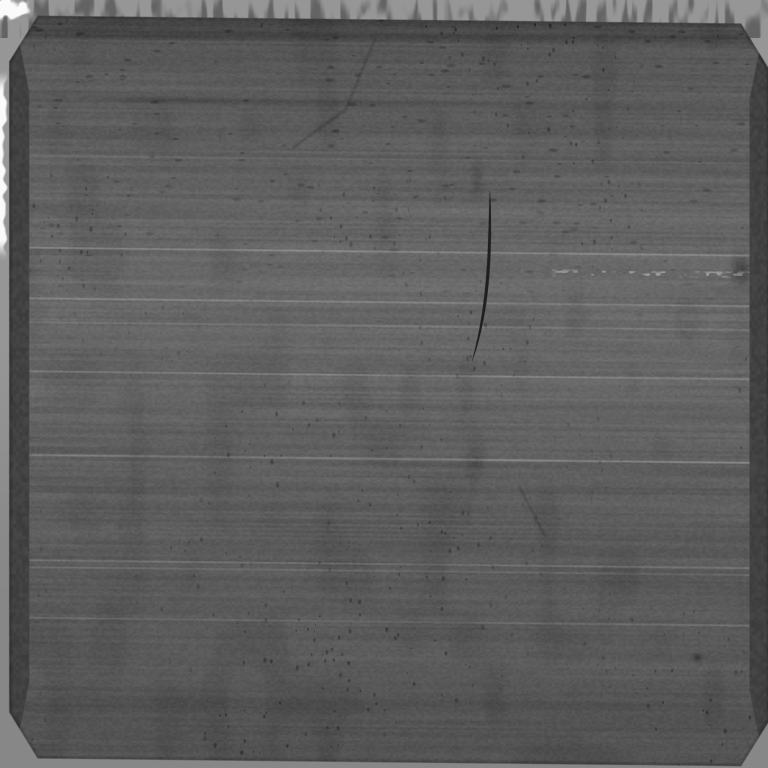
Give the GLSL for this texture, as a WebGL 2 fragment shader.

```glsl
#version 300 es
precision highp float;
uniform vec2 u_resolution;
out vec4 fragColor;

const float TILT = 0.011;
const vec2 PLATE_CENTER = vec2(0.507, 0.4965);
const vec2 PLATE_HALF = vec2(0.495, 0.4835);
const float CHAMFER_START = 0.458;
const vec2 CHAMFER_NORMAL = vec2(0.851, 0.525);
const float SIDE_INNER = 0.469;
const float BACKDROP = 0.59;
const float SIDE_TONE = 0.255;
const float STREAK_GAIN = 0.085;
const float GRAIN_GAIN = 0.04;
const float SPECK_GAIN = 0.10;
const float CRACK_TOP = 0.753;
const float CRACK_LENGTH = 0.224;
const int LINE_COUNT = 9;
// Height and strength of each bright machining line
const vec2 LINES[LINE_COUNT] = vec2[](
  vec2(0.798, 0.04), vec2(0.678, 0.15), vec2(0.612, 0.12),
  vec2(0.581, 0.08), vec2(0.517, 0.13), vec2(0.408, 0.14),
  vec2(0.271, 0.11), vec2(0.262, 0.08), vec2(0.196, 0.08));

float hash(vec2 p) {
  vec3 q = fract(vec3(p.xyx) * 0.1031);
  q += dot(q, q.yzx + 33.33);
  return fract((q.x + q.y) * q.z);
}

float valueNoise(vec2 p) {
  vec2 i = floor(p), f = fract(p);
  f = f * f * (3.0 - 2.0 * f);
  return mix(mix(hash(i), hash(i + vec2(1, 0)), f.x),
             mix(hash(i + vec2(0, 1)), hash(i + vec2(1, 1)), f.x), f.y);
}

// Sparse cellular spots; density is the share of filled cells
float specks(vec2 p, float density) {
  vec2 cell = floor(p);
  float mask = 0.0;
  for (int y = -1; y <= 1; y++)
    for (int x = -1; x <= 1; x++) {
      vec2 id = cell + vec2(x, y);
      vec2 center = id + vec2(hash(id + 17.0), hash(id + 53.0));
      float radius = 0.12 + 0.3 * hash(id + 91.0);
      float filled = step(1.0 - density, hash(id + 7.0));
      mask = max(mask, filled * smoothstep(radius, radius * 0.3, distance(p, center)));
    }
  return mask;
}

float segment(vec2 p, vec2 a, vec2 b) {
  vec2 d = b - a;
  return length(p - a - d * clamp(dot(p - a, d) / dot(d, d), 0.0, 1.0));
}

float blob(vec2 p, vec2 center, vec2 size) {
  vec2 d = (p - center) / size;
  return exp(-dot(d, d));
}

// Broad brightness from the bottom edge to the top edge
float faceTone(float y) {
  float tone = mix(0.325, 0.352, smoothstep(0.08, 0.13, y));
  tone += 0.058 * exp(-pow((y - 0.61) / 0.2, 2.0));
  tone -= 0.01 * smoothstep(0.84, 0.9, y);
  return tone - 0.065 * smoothstep(0.945, 0.957, y);
}

float backdrop(vec2 p) {
  float tone = BACKDROP - 0.06 * smoothstep(0.6, 0.2, p.y);
  float reach = 0.965 + 0.035 * valueNoise(vec2(p.x * 110.0, 3.0));
  float fringe = smoothstep(reach + 0.012, reach - 0.012, p.y - 0.012);
  tone -= 0.2 * fringe * smoothstep(0.35, 0.8, valueNoise(p * vec2(150.0, 25.0)))
        * step(0.95, p.y);
  float ragged = 0.007 * valueNoise(vec2(p.y * 90.0, 8.0));
  float glare = smoothstep(0.002, -0.002, p.x - ragged - 0.003)
              * smoothstep(0.66, 0.69, p.y) * smoothstep(0.91, 0.88, p.y);
  float corner = smoothstep(0.3, 0.6, blob(p, vec2(0.012, 0.99), vec2(0.025, 0.016))
               * (0.5 + valueNoise(p * 130.0)));
  return mix(tone, 0.98, max(glare, corner));
}

float metalFace(vec2 p, vec2 q, float px) {
  float tone = faceTone(q.y);
  // Brushed streaks and grain
  float streak = 0.5 * valueNoise(q * vec2(2.0, 330.0))
               + 0.3 * valueNoise(q * vec2(5.0, 150.0) + 40.0)
               + 0.2 * valueNoise(q * vec2(1.5, 55.0) + 80.0);
  tone += STREAK_GAIN * (streak - 0.5) * mix(0.7, 1.1, smoothstep(0.1, 0.4, q.y));
  tone += GRAIN_GAIN * (valueNoise(p * vec2(300.0, 430.0)) - 0.5);
  // Bright lines
  for (int i = 0; i < LINE_COUNT; i++) {
    float along = 0.6 + 0.5 * valueNoise(vec2(p.x * 9.0, float(i) * 7.0));
    tone += LINES[i].y * along * smoothstep(0.0012 + px, 0.0, abs(q.y - LINES[i].x));
  }
  // Pits and worn patches
  float patches = valueNoise(p * vec2(9.0, 7.0) + 5.0);
  tone -= SPECK_GAIN * specks(q * vec2(130.0, 85.0), 0.10) * smoothstep(0.3, 0.8, patches);
  tone -= 0.07 * specks(q * vec2(48.0, 110.0) + 30.0, 0.12) * smoothstep(0.45, 0.8, q.y);
  tone -= 0.025 * smoothstep(0.55, 0.9, valueNoise(p * vec2(28.0, 12.0)));
  tone -= 0.05 * smoothstep(0.007, 0.0, abs(q.y - 0.872))
        * smoothstep(0.12, 0.2, p.x) * smoothstep(0.85, 0.4, p.x);
  // Smudges and faint scratches
  tone -= 0.06 * blob(p, vec2(0.621, 0.765), vec2(0.008, 0.022));
  tone -= 0.055 * blob(p, vec2(0.619, 0.40), vec2(0.012, 0.03));
  tone -= 0.14 * blob(p, vec2(0.965, 0.648), vec2(0.012, 0.018)) * (0.4 + streak);
  tone -= 0.12 * blob(p, vec2(0.908, 0.144), vec2(0.006, 0.005));
  float scratch = min(segment(p, vec2(0.382, 0.808), vec2(0.45, 0.857)),
                      segment(p, vec2(0.45, 0.857), vec2(0.488, 0.948)));
  scratch = min(scratch, segment(p, vec2(0.677, 0.365), vec2(0.708, 0.305)));
  tone -= 0.05 * smoothstep(0.004, 0.0, scratch);
  // Broken highlights on the right
  float dashes = smoothstep(0.55, 0.8, valueNoise(p * vec2(140.0, 260.0)));
  tone += 0.2 * dashes * smoothstep(0.006, 0.001, abs(q.y - 0.653)) * smoothstep(0.66, 0.74, p.x);
  // Curved crack, tapering at both ends
  float t = (CRACK_TOP - p.y) / CRACK_LENGTH;
  float crackX = 0.638 - 0.0235 * t * t * t;
  float width = 0.0024 * sqrt(max(4.0 * t * (1.0 - t), 0.0));
  float crack = smoothstep(width + px * 0.5, width - px, abs(p.x - crackX));
  return mix(tone, 0.12, crack * step(0.0, t) * step(t, 1.0));
}

void main() {
  vec2 p = gl_FragCoord.xy / u_resolution;
  float px = 1.0 / u_resolution.y;
  vec2 q = vec2(p.x, p.y + TILT * p.x);
  vec2 a = abs(q - PLATE_CENTER);
  // Plate outline and dark bevelled sides
  float outline = max(max(a.x - PLATE_HALF.x, a.y - PLATE_HALF.y),
                      dot(a - vec2(CHAMFER_START, PLATE_HALF.y), CHAMFER_NORMAL));
  float inner = SIDE_INNER + 0.2 * max(a.y - 0.385, 0.0);
  float side = smoothstep(-px, px, a.x - inner);
  float sideTone = SIDE_TONE + 0.05 * (valueNoise(p * vec2(260.0, 200.0)) - 0.5);
  float metal = mix(metalFace(p, q, px), sideTone, side);
  metal -= 0.06 * smoothstep(-0.006, 0.0, outline);
  float tone = mix(metal, backdrop(p), smoothstep(-px, px, outline));
  fragColor = vec4(vec3(clamp(tone, 0.0, 1.0)), 1.0);
}
```
